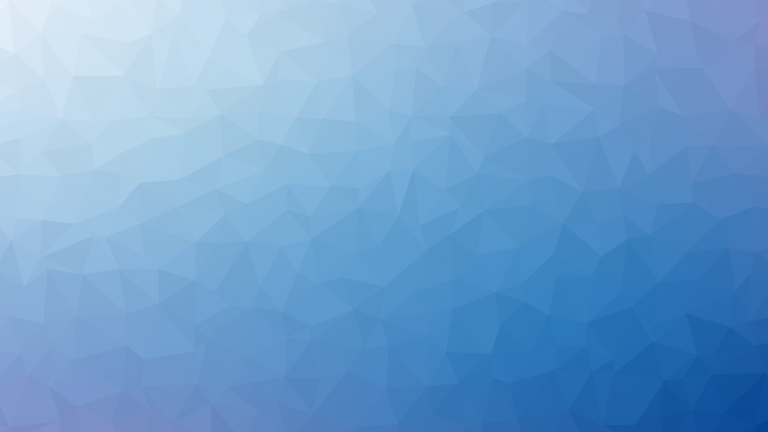
Reproduce this background procedurally as a Shadertoy shader.

```glsl
// Low-poly mesh of triangular facets over a diagonal white-to-blue gradient with violet corners.

const float CELL_SIZE = 0.078;     // mesh spacing, in canvas heights
const float JITTER = 0.76;         // vertex wander, as a share of a cell
const float FLATNESS = 0.78;       // 0 = smooth gradient, 1 = one colour per facet
const float SHADE_VARIATION = 0.026;
const vec2 MESH_SEED = vec2(17.0, 43.0);

// Colours along the diagonal, upper left to lower right.
const int STOP_COUNT = 5;
const vec3 DIAGONAL_STOPS[STOP_COUNT] = vec3[STOP_COUNT](
    vec3(0.90, 0.94, 0.98),
    vec3(0.70, 0.83, 0.91),
    vec3(0.40, 0.64, 0.82),
    vec3(0.17, 0.47, 0.73),
    vec3(0.03, 0.27, 0.57));

// Shift away from the diagonal, at its light and dark ends.
const vec3 LIGHT_SIDE_TINT = vec3(-0.52, -0.30, -0.08);
const vec3 DARK_SIDE_TINT = vec3(0.72, 0.14, 0.00);

vec2 hash22(vec2 p) {
    vec3 q = fract(vec3(p.xyx) * vec3(0.1031, 0.1030, 0.0973));
    q += dot(q, q.yzx + 33.33);
    return fract((q.xx + q.yz) * q.zy);
}

float cross2(vec2 a, vec2 b) {
    return a.x * b.y - a.y * b.x;
}

// Smooth background colour; p is in canvas heights.
vec3 gradientColor(vec2 p) {
    float across = p.x * iResolution.y / iResolution.x;
    float down = 1.0 - p.y;
    float along = clamp(0.5 * (across + down), 0.0, 1.0);
    float aside = across - down;

    vec3 color = DIAGONAL_STOPS[0];
    for (int i = 1; i < STOP_COUNT; i++) {
        float blend = along * float(STOP_COUNT - 1) - float(i - 1);
        color = mix(color, DIAGONAL_STOPS[i], clamp(blend, 0.0, 1.0));
    }
    return color + mix(LIGHT_SIDE_TINT, DARK_SIDE_TINT, along) * aside * aside;
}

// Jittered mesh vertex, in cell units.
vec2 meshVertex(vec2 id) {
    return id + 0.5 + JITTER * (hash22(id + MESH_SEED) - 0.5);
}

// Distance outside the edge a-b of a counter-clockwise facet.
float edgeDistance(vec2 p, vec2 a, vec2 b) {
    return cross2(p - a, normalize(b - a));
}

// Adds one facet: colour weighted by coverage in rgb, coverage in a.
void addFacet(vec2 p, vec2 a, vec2 b, vec2 c, float pixel, inout vec4 total) {
    if (cross2(b - a, c - a) < 0.0) {
        vec2 swap = b;
        b = c;
        c = swap;
    }
    float outside = max(edgeDistance(p, a, b),
                    max(edgeDistance(p, b, c), edgeDistance(p, c, a)));
    float coverage = clamp(0.5 - outside / pixel, 0.0, 1.0);
    if (coverage <= 0.0) return;

    vec2 center = (a + b + c) / 3.0;
    vec3 color = gradientColor(mix(p, center, FLATNESS) * CELL_SIZE);
    color += SHADE_VARIATION * (hash22(floor(center * 64.0)).x - 0.5);
    total += vec4(color, 1.0) * coverage;
}

void mainImage(out vec4 fragColor, in vec2 fragCoord) {
    vec2 position = fragCoord / iResolution.y;
    vec2 p = position / CELL_SIZE;
    float pixel = 1.0 / (iResolution.y * CELL_SIZE);
    vec2 cell = floor(p - 0.5);
    vec4 total = vec4(gradientColor(position), 1.0) * 0.001;

    // Split each nearby quad along its shorter diagonal.
    for (int y = -1; y <= 1; y++) {
        for (int x = -1; x <= 1; x++) {
            vec2 id = cell + vec2(x, y);
            vec2 a = meshVertex(id);
            vec2 b = meshVertex(id + vec2(1, 0));
            vec2 c = meshVertex(id + vec2(1, 1));
            vec2 d = meshVertex(id + vec2(0, 1));
            if (distance(a, c) < distance(b, d)) {
                addFacet(p, a, b, c, pixel, total);
                addFacet(p, a, c, d, pixel, total);
            } else {
                addFacet(p, a, b, d, pixel, total);
                addFacet(p, b, c, d, pixel, total);
            }
        }
    }
    fragColor = vec4(clamp(total.rgb / total.a, 0.0, 1.0), 1.0);
}
```
